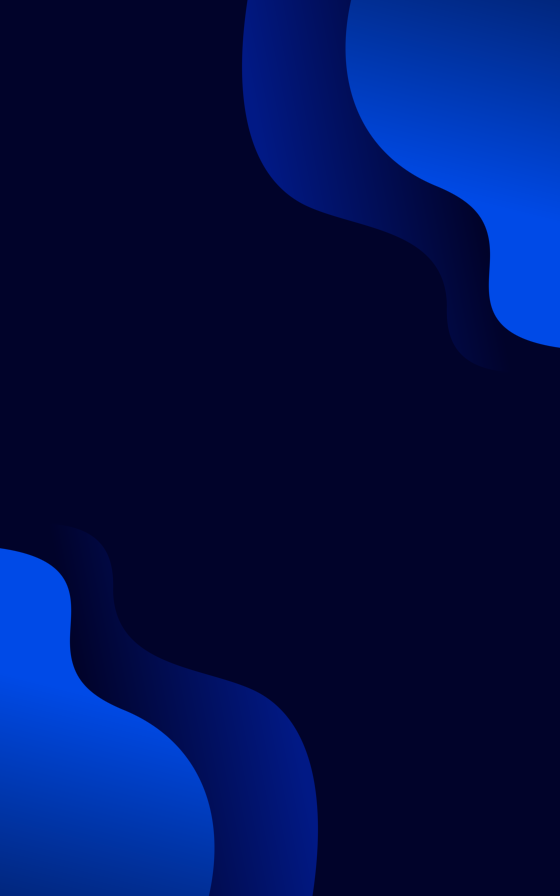
Reproduce this background procedurally as a Shadertoy shader.

```glsl
// Two mirrored blue waves in opposite corners over a deep navy field.

const vec3 NAVY       = vec3(0.003, 0.010, 0.165);
const vec3 BAND_BLUE  = vec3(0.003, 0.098, 0.520);
const vec3 WAVE_SHADE = vec3(0.003, 0.150, 0.490);
const vec3 WAVE_GLOW  = vec3(0.000, 0.290, 0.905);
const float ASPECT = 1.6; // canvas height in canvas widths

// Control points of three joined cubics, running downwards from the top edge
const vec2 WAVE_EDGE[10] = vec2[10](
    vec2(0.627, 0.0),   vec2(0.594, 0.146), vec2(0.642, 0.277),
    vec2(0.781, 0.333), vec2(0.850, 0.362), vec2(0.877, 0.396),
    vec2(0.875, 0.462), vec2(0.873, 0.525), vec2(0.852, 0.600),
    vec2(1.0, 0.621));
const vec2 BAND_EDGE[10] = vec2[10](
    vec2(0.442, 0.0),   vec2(0.415, 0.177), vec2(0.442, 0.317),
    vec2(0.546, 0.367), vec2(0.637, 0.410), vec2(0.796, 0.408),
    vec2(0.798, 0.546), vec2(0.796, 0.608), vec2(0.815, 0.662),
    vec2(0.921, 0.665));

vec2 cubic(vec2 a, vec2 b, vec2 c, vec2 d, float t) {
    float s = 1.0 - t;
    return s * s * s * a + 3.0 * s * t * (s * b + t * c) + t * t * t * d;
}

vec2 cubicTangent(vec2 a, vec2 b, vec2 c, vec2 d, float t) {
    float s = 1.0 - t;
    return 3.0 * (s * s * (b - a) + 2.0 * s * t * (c - b) + t * t * (d - c));
}

// Approximate signed distance, positive to the right of the edge
float edgeDistance(vec2 p, vec2 edge[10]) {
    int k = p.y < edge[3].y ? 0 : (p.y < edge[6].y ? 3 : 6);
    vec2 a = edge[k], b = edge[k + 1], c = edge[k + 2], d = edge[k + 3];

    // Bisect for the curve parameter at this height
    float lo = 0.0, hi = 1.0;
    for (int i = 0; i < 18; i++) {
        float mid = 0.5 * (lo + hi);
        if (cubic(a, b, c, d, mid).y < p.y) lo = mid; else hi = mid;
    }
    float t = 0.5 * (lo + hi);
    vec2 normal = normalize(cubicTangent(a, b, c, d, t).yx * vec2(1.0, -1.0));
    float across = (p.x - cubic(a, b, c, d, t).x) * normal.x;
    return min(across, edge[9].y - p.y);
}

float coverage(float signedDistance, float pixel) {
    return smoothstep(-0.75 * pixel, 0.75 * pixel, signedDistance);
}

float ramp(float from, float to, float value) {
    return clamp((value - from) / (to - from), 0.0, 1.0);
}

void mainImage(out vec4 fragColor, in vec2 fragCoord) {
    vec2 uv = fragCoord / iResolution.xy;
    float pixel = 1.0 / iResolution.x;

    // Measure down from the top; half-turn the lower half onto the upper
    vec2 p = vec2(uv.x, (1.0 - uv.y) * ASPECT);
    if (p.y > 0.5 * ASPECT) p = vec2(1.0, ASPECT) - p;

    // Outer band fades into the background along a tilted axis
    float bandFade = ramp(0.415, 0.78, p.x - 0.2 * p.y);
    vec3 band = mix(BAND_BLUE, NAVY, bandFade);

    // Inner wave brightens away from its corner
    float glow = ramp(0.0, 0.40, p.y + 0.25 * (1.0 - p.x));
    vec3 wave = mix(WAVE_SHADE, WAVE_GLOW, glow);

    vec3 color = mix(NAVY, band, coverage(edgeDistance(p, BAND_EDGE), pixel));
    color = mix(color, wave, coverage(edgeDistance(p, WAVE_EDGE), pixel));
    fragColor = vec4(color, 1.0);
}
```
